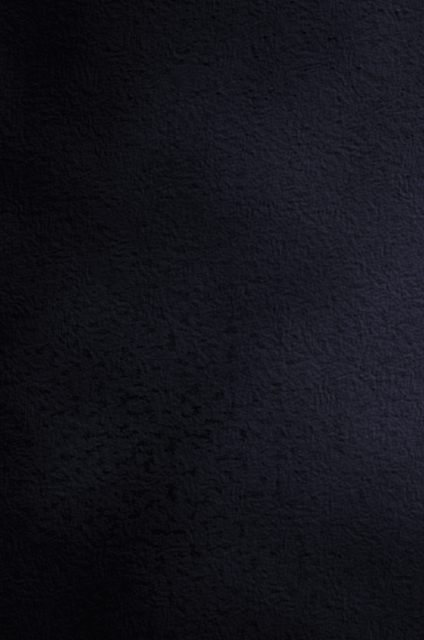
Give the GLSL for this texture, as a WebGL 2 fragment shader.

```glsl
#version 300 es
precision highp float;
// Dark blue-black suede-like plaster, lit softly from the right.
// Broad gradients and cloudy noise set the tone; slanted gradient noise,
// shaded as a relief, gives the nap, with worn flecks and scattered pits.

#define SHADOW_COLOR vec3(0.018, 0.018, 0.027)
#define LIGHT_COLOR vec3(0.147, 0.149, 0.204)
#define NAP_ANGLE 0.95
#define NAP_SCALE vec2(95.0, 190.0)
#define GRAIN_SCALE 205.0
#define RELIEF_STEP 0.0023
#define RELIEF_STRENGTH 0.38
#define CLOUD_STRENGTH 0.30
#define FLECK_STRENGTH 0.38
#define PIT_SCALE 54.0
#define PIT_DENSITY 0.36

uniform vec2 u_resolution;
out vec4 fragColor;

// Integer hash of a lattice cell, two values in 0..1
vec2 hash2(vec2 cell) {
  uvec2 v = uvec2(ivec2(cell) + 4096);
  v = v * 1664525u + 1013904223u;
  v.x += v.y * 1664525u;
  v.y += v.x * 1664525u;
  v ^= v >> 16u;
  v.x += v.y * 1664525u;
  v.y += v.x * 1664525u;
  v ^= v >> 16u;
  return vec2(v & 65535u) / 65535.0;
}

float cornerRamp(vec2 cell, vec2 offset) {
  float angle = 6.28319 * hash2(cell).x;
  return dot(vec2(cos(angle), sin(angle)), offset);
}

float gradientNoise(vec2 p) {
  vec2 i = floor(p), f = p - i;
  vec2 u = f * f * f * (f * (f * 6.0 - 15.0) + 10.0);
  vec2 e = vec2(1.0, 0.0);
  float low = mix(cornerRamp(i, f), cornerRamp(i + e, f - e), u.x);
  float high = mix(cornerRamp(i + e.yx, f - e.yx), cornerRamp(i + 1.0, f - 1.0), u.x);
  return 1.4 * mix(low, high, u.y);
}

float fbm(vec2 p) {
  float sum = 0.0, amplitude = 0.5;
  for (int octave = 0; octave < 4; octave++) {
    sum += amplitude * gradientNoise(p);
    p = mat2(1.6, 1.2, -1.2, 1.6) * p + 7.3;
    amplitude *= 0.5;
  }
  return sum;
}

// Height of the nap: slanted strokes bent by a slow warp, plus fine grain
float napHeight(vec2 p) {
  vec2 bend = vec2(gradientNoise(p * 17.0), gradientNoise(p * 17.0 + 31.7));
  vec2 q = p + 0.015 * bend;
  float c = cos(NAP_ANGLE), s = sin(NAP_ANGLE);
  vec2 along = vec2(c * q.x + s * q.y, c * q.y - s * q.x);
  return gradientNoise(along * NAP_SCALE)
       + 0.65 * gradientNoise(p * GRAIN_SCALE + 11.0)
       + 0.7 * gradientNoise(q * 88.0 + 5.0);
}

// Small scattered pits: dark core below, thin lit lip above
float pits(vec2 p) {
  vec2 g = p * PIT_SCALE, cell = floor(g);
  float shade = 0.0;
  for (int y = -1; y <= 1; y++) {
    for (int x = -1; x <= 1; x++) {
      vec2 id = cell + vec2(x, y);
      vec2 place = hash2(id), trait = hash2(id + 517.0);
      vec2 d = (g - id - place) * vec2(0.8, 1.2);
      float radius = mix(0.08, 0.22, trait.y * trait.y);
      float present = step(trait.x, PIT_DENSITY);
      float core = 1.0 - smoothstep(0.5 * radius, 1.3 * radius, length(d));
      float lip = 1.0 - smoothstep(0.2 * radius, radius, length(d - vec2(0.3, 1.2) * radius));
      shade += present * (0.5 * lip - core);
    }
  }
  return shade;
}

// Broad illumination: bright right flank, dim left, bottom and top corner
float broadLight(vec2 uv) {
  float light = 0.15 + 0.70 * smoothstep(-0.05, 1.07, uv.x);
  light *= mix(0.38, 1.0, smoothstep(-0.04, 0.42, uv.y));
  light *= 1.0 - 0.20 * smoothstep(0.65, 1.0, uv.y);
  vec2 glow = (uv - vec2(0.95, 0.45)) / vec2(0.35, 0.28);
  vec2 patchOffset = (uv - vec2(0.18, 0.36)) / vec2(0.20, 0.16);
  return light + 0.12 * exp(-dot(glow, glow)) + 0.11 * exp(-dot(patchOffset, patchOffset));
}

void main() {
  vec2 uv = gl_FragCoord.xy / u_resolution;
  vec2 p = gl_FragCoord.xy / u_resolution.y;

  float tone = broadLight(uv) + CLOUD_STRENGTH * fbm(p * 4.5 + 2.0);

  // Relief shading by the slope towards the light
  vec2 towardsLight = normalize(vec2(0.6, 0.8)) * RELIEF_STEP;
  float slope = napHeight(p) - napHeight(p + towardsLight);
  float exposure = 0.38 + 0.70 * clamp(tone, 0.0, 1.0);
  tone += RELIEF_STRENGTH * slope * exposure;

  // Worn dark flecks, strongest low and left of the middle
  float fleck = smoothstep(0.06, 0.28, fbm(p * vec2(54.0, 86.0) + 9.0));
  vec2 wear = (uv - vec2(0.35, 0.30)) / vec2(0.35, 0.24);
  tone -= FLECK_STRENGTH * fleck * exposure * (0.36 + 0.70 * exp(-dot(wear, wear)));

  // Pits gather towards the top
  tone += 0.40 * pits(p) * exposure * mix(0.15, 1.0, smoothstep(0.45, 0.9, uv.y));

  fragColor = vec4(mix(SHADOW_COLOR, LIGHT_COLOR, clamp(tone, 0.0, 1.3)), 1.0);
}
```
